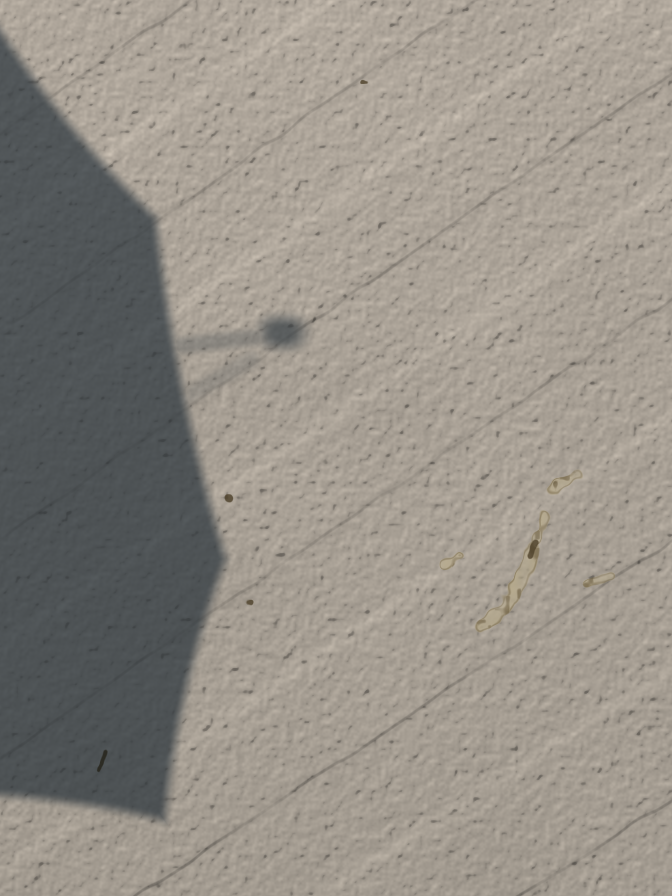
Write a Shadertoy shader that draws this texture.

```glsl
// Sunlit stucco wall with slanted grooves, a parasol shadow and scraps of old tape.

const vec3 WALL_LOW = vec3(0.632, 0.602, 0.560);
const vec3 WALL_HIGH = vec3(0.682, 0.648, 0.604);
const vec3 SHADE_TINT = vec3(0.47, 0.525, 0.58);
const vec3 TAPE_PALE = vec3(0.72, 0.67, 0.55);
const vec3 TAPE_EDGE = vec3(0.47, 0.41, 0.28);
const vec3 SPECK_BROWN = vec3(0.30, 0.25, 0.16);

float hash(vec2 cell) {
    vec3 q = fract(vec3(cell.xyx) * 0.1031);
    q += dot(q, q.yzx + 33.33);
    return fract((q.x + q.y) * q.z);
}

float noise(vec2 p) {
    vec2 i = floor(p), f = fract(p);
    f = f * f * (3.0 - 2.0 * f);
    return mix(mix(hash(i), hash(i + vec2(1, 0)), f.x),
               mix(hash(i + vec2(0, 1)), hash(i + vec2(1, 1)), f.x), f.y);
}

float stuccoHeight(vec2 p) {
    return 0.62 * noise(p * 125.0 + 7.0) + 0.38 * noise(p.yx * 235.0 + 31.0);
}

// Slope of the stucco towards the light.
float stuccoRelief(vec2 p) {
    vec2 toLight = vec2(-0.0011, 0.0015);
    return stuccoHeight(p - toLight) - stuccoHeight(p + toLight);
}

float segment(vec2 p, vec2 a, vec2 b) {
    vec2 d = b - a;
    return length(p - a - d * clamp(dot(p - a, d) / dot(d, d), 0.0, 1.0));
}

// Signed distance to a canopy edge that sags inwards between its tips.
float canopyEdge(vec2 p, vec2 a, vec2 b, float sag) {
    vec2 d = b - a;
    float t = clamp(dot(p - a, d) / dot(d, d), 0.0, 1.0);
    return dot(p - a, normalize(vec2(-d.y, d.x))) + 4.0 * sag * t * (1.0 - t);
}

float softLine(vec2 p, vec2 a, vec2 b, float radius) {
    return 1.0 - smoothstep(0.2 * radius, radius, segment(p, a, b));
}

float parasolShadow(vec2 p) {
    vec2 top = vec2(0.174, 0.757), side = vec2(0.252, 0.376), foot = vec2(0.184, 0.084);
    float d = canopyEdge(p, vec2(0.0, 0.967), top, 0.008);
    d = max(d, canopyEdge(p, top, side, 0.009));
    d = max(d, canopyEdge(p, side, foot, 0.010));
    d = max(d, canopyEdge(p, foot, vec2(0.0, 0.112), 0.004));
    float shade = 1.0 - smoothstep(-0.009, 0.009, d);
    // Pole, strut and the round finial
    shade = max(shade, 0.36 * softLine(p, vec2(0.18, 0.612), vec2(0.30, 0.625), 0.015));
    shade = max(shade, 0.22 * softLine(p, vec2(0.20, 0.553), vec2(0.28, 0.598), 0.015));
    vec2 q = abs((p - vec2(0.315, 0.629)) / vec2(0.033, 0.024));
    float knob = pow(pow(q.x, 2.5) + pow(q.y, 2.5), 0.4);
    return max(shade, 0.88 * (1.0 - smoothstep(0.25, 1.15, knob)));
}

// Height at mid width of the slanted row; whole rows are grooves, half rows ridges.
float rowHeight(float row) {
    return 0.893 - 0.2266 * row - 0.0073 * row * row;
}

float rowDistance(vec2 p, float row) {
    float slope = 0.70 - 0.004 * row * row;
    return (p.y - rowHeight(row) - slope * (p.x - 0.375)) / sqrt(1.0 + slope * slope);
}

// Brightness change from dark grooves and pale ridges.
float wallRows(vec2 p) {
    float change = 0.0;
    for (int i = -1; i <= 4; i++) {
        float row = float(i);
        float wobble = 0.004 * (noise(vec2(p.x * 38.0, row * 9.0)) - 0.5);
        float d = abs(rowDistance(p, row) + wobble);
        float wear = mix(0.25, 1.0, noise(vec2(p.x * 26.0 + row * 17.0, row)));
        float depth = 0.14 + 0.022 * max(row, 0.0);
        change -= depth * wear * (1.0 - smoothstep(0.0004, 0.0026, d));
        change -= 0.035 * exp(-d * d / 0.00003);
        float ridge = rowDistance(p, row + 0.5) + 0.5 * wobble;
        change += 0.055 * exp(-ridge * ridge / 0.00006);
    }
    return change;
}

float tapeDistance(vec2 p) {
    vec2 low = vec2(0.573, 0.333), high = vec2(0.596, 0.388);
    float d = segment(p, vec2(0.536, 0.298), low) - 0.007;
    d = min(d, segment(p, low, high) - 0.008);
    d = min(d, segment(p, high, vec2(0.608, 0.427)) - 0.005);
    d = min(d, segment(p, vec2(0.621, 0.456), vec2(0.645, 0.470)) - 0.007);
    d = min(d, segment(p, vec2(0.496, 0.370), vec2(0.512, 0.381)) - 0.004);
    d = min(d, segment(p, vec2(0.657, 0.351), vec2(0.681, 0.356)) - 0.004);
    return d + 0.009 * (noise(p * 95.0) - 0.45);
}

vec3 addTape(vec3 color, vec2 p) {
    float d = tapeDistance(p);
    float patches = noise(p * 150.0 + 11.0);
    float rim = 1.0 - smoothstep(0.0, 0.0025, abs(d + 0.001));
    vec3 tape = mix(TAPE_PALE, TAPE_EDGE, max(0.65 * rim, smoothstep(0.55, 0.85, patches)));
    float cover = (1.0 - smoothstep(-0.001, 0.0015, d)) * mix(0.45, 0.9, noise(p * 70.0));
    return mix(color, tape, cover);
}

vec3 addSpeck(vec3 color, vec2 p, vec2 a, vec2 b, float radius) {
    float d = segment(p, a, b) + 0.002 * (noise(p * 210.0) - 0.5);
    return mix(color, SPECK_BROWN, 0.8 * (1.0 - smoothstep(radius - 0.001, radius + 0.001, d)));
}

void mainImage(out vec4 fragColor, in vec2 fragCoord) {
    vec2 p = fragCoord / iResolution.y;
    float shade = parasolShadow(p);

    // Wall surface
    float relief = stuccoRelief(p);
    float grain = 0.24 * relief - 0.22 * smoothstep(0.20, 0.48, -relief);
    grain += 0.035 * (noise(p * 420.0) - 0.5) + 0.03 * (noise(p * 9.0) - 0.5);
    float light = 1.0 + (grain + wallRows(p)) * mix(1.0, 0.55, shade);
    vec3 color = mix(WALL_LOW, WALL_HIGH, p.y) * light;

    // Tape scraps, specks and a scratch
    color = addTape(color, p);
    color = addSpeck(color, p, vec2(0.592, 0.380), vec2(0.597, 0.394), 0.0035);
    color = addSpeck(color, p, vec2(0.255, 0.444), vec2(0.256, 0.444), 0.0045);
    color = addSpeck(color, p, vec2(0.277, 0.328), vec2(0.280, 0.328), 0.0025);
    color = addSpeck(color, p, vec2(0.404, 0.908), vec2(0.409, 0.908), 0.0020);
    color = addSpeck(color, p, vec2(0.110, 0.140), vec2(0.118, 0.161), 0.0020);

    fragColor = vec4(color * mix(vec3(1.0), SHADE_TINT, shade), 1.0);
}
```
